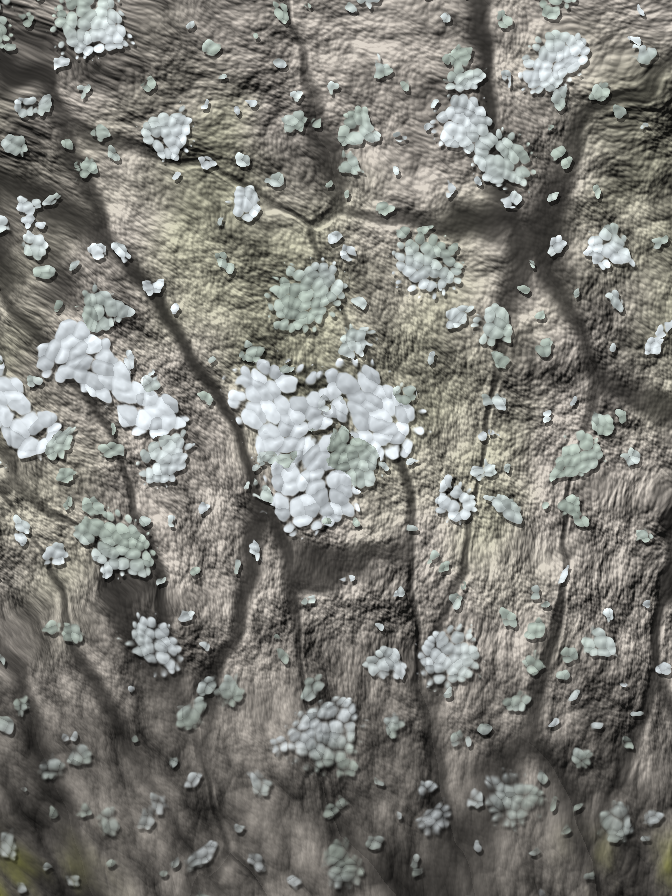
Reproduce this texture procedurally as a WebGL 1 fragment shader.

```glsl
precision highp float;
// Fissured grey tree bark with pale lobed lichen, going soft towards the bottom.
uniform vec2 u_resolution;

#define PLATE_SCALE vec2(6.5, 2.3)
#define CRACK_WIDTH 0.17
#define RELIEF_GAIN 2.7
#define BARK_TONE 0.47
#define LOBE_SCALE 62.0
#define PATCH_DENSITY 0.62
#define TO_LIGHT vec2(-0.5, 0.86)
#define BARK_TINT vec3(1.03, 0.99, 0.94)
#define OLIVE_TINT vec3(1.00, 0.99, 0.87)
#define PALE_LICHEN vec3(0.85, 0.88, 0.90)
#define SAGE_LICHEN vec3(0.66, 0.71, 0.67)
#define MOSS vec3(0.42, 0.43, 0.16)

vec2 hash2(vec2 p) {
  p = vec2(dot(p, vec2(127.1, 311.7)), dot(p, vec2(269.5, 183.3)));
  return fract(sin(p) * 43758.5453);
}

// Cellular noise: nearest distance, second distance, cell id.
vec3 cells(vec2 p) {
  vec2 base = floor(p), f = fract(p);
  vec3 r = vec3(8.0, 8.0, 0.0);
  for (int j = -1; j <= 1; j++) {
    for (int i = -1; i <= 1; i++) {
      vec2 g = vec2(float(i), float(j));
      vec2 h = hash2(base + g);
      float d = length(g + h - f);
      if (d < r.x) r = vec3(d, r.x, fract(h.x * 7.0 + h.y * 5.0));
      else r.y = min(r.y, d);
    }
  }
  return r;
}

// Layered sines, each bent by the sum so far.
vec2 wobble(vec2 p) {
  vec2 w = vec2(0.0);
  float amp = 1.0;
  for (int i = 0; i < 5; i++) {
    w += amp * sin(p.yx + 1.5 * w.yx);
    p = mat2(0.8, 0.6, -0.6, 0.8) * p * 1.9 + 1.7;
    amp *= 0.55;
  }
  return w;
}

// Layered crumbs of bark; fine layers fade where it is out of focus.
float crumbs(vec2 p, float blur) {
  float sum = 0.0, amp = 0.4, scale = 14.0;
  for (int i = 0; i < 5; i++) {
    sum += amp * (1.0 - cells(p * scale + float(i) * 9.3).x);
    p = mat2(0.92, 0.39, -0.39, 0.92) * p;
    scale *= 2.1;
    amp *= mix(0.68, 0.4, blur);
  }
  return sum;
}

// Bark surface: crumb height, crack depth, plate id.
vec3 bark(vec2 p, float blur) {
  float lean = mix(0.62, -0.15, p.x / 0.75);
  vec2 along = vec2(p.x + lean * (p.y - 0.5), p.y);
  vec2 bend = wobble(p * 9.0);
  vec3 plate = cells(along * PLATE_SCALE + 0.11 * bend + 3.0);
  float open = 0.5 + 0.5 * sin(p.x * 11.0 + 2.0 * sin(p.y * 8.0 + 1.0));
  float width = CRACK_WIDTH * mix(0.25, 1.0, open);
  float crack = 1.0 - smoothstep(0.15 * width, width * (1.0 + blur), plate.y - plate.x);
  float grain = crumbs(along * vec2(1.0, 0.75) + 0.012 * bend, blur);
  return vec3(grain, crack * mix(0.6, 1.0, open) * (1.0 - 0.4 * blur), plate.z);
}

// Randomly placed patches: 1 in the middle, 0 at the rim.
float scatter(vec2 p, float size) {
  vec2 q = p / size, base = floor(q);
  float best = -1.0;
  for (int j = -1; j <= 1; j++) {
    for (int i = -1; i <= 1; i++) {
      vec2 id = base + vec2(float(i), float(j));
      vec2 h = hash2(id + 17.0), kind = hash2(id + 71.0);
      float radius = mix(0.15, 0.48, kind.y * kind.y);
      if (kind.x < PATCH_DENSITY) best = max(best, 1.0 - length(q - id - h) / radius);
    }
  }
  return best;
}

float capsule(vec2 p, vec2 a, vec2 b, float radius) {
  float t = clamp(dot(p - a, b - a) / dot(b - a, b - a), 0.0, 1.0);
  return 1.0 - length(p - mix(a, b, t)) / radius;
}

// Lichen: cover, lobe distance, lobe id, paleness.
vec4 lichen(vec2 p, float blur) {
  vec2 bend = wobble(p * 45.0);
  vec2 q = p + 0.006 * bend;
  float large = capsule(q, vec2(0.075, 0.61), vec2(0.17, 0.54), 0.036);
  large = max(large, capsule(q, vec2(-0.02, 0.58), vec2(0.03, 0.52), 0.04));
  for (int i = 0; i < 3; i++) {
    float a = 0.45 + 2.094 * float(i);
    vec2 centre = vec2(0.36, 0.515) + 0.056 * vec2(cos(a), sin(a));
    large = max(large, 1.0 - length(q - centre) / 0.068);
  }
  float small = max(scatter(q, 0.11), scatter(q + 5.0, 0.042) - 0.1);
  float isLarge = step(small, large);
  vec3 lobe = cells(p * LOBE_SCALE * mix(1.5, 1.0, isLarge) + 0.28 * bend);
  float reach = 0.86 * smoothstep(-0.1, 0.5, max(large, small)) - 0.12;
  float soft = 0.09 + 0.35 * blur;
  float cover = 1.0 - smoothstep(reach - soft, reach + soft, lobe.x);
  cover *= smoothstep(-0.1, 0.05, max(large, small));
  float pale = max(isLarge, 0.45 + 0.45 * sin(p.x * 23.0 + 3.0 * sin(p.y * 17.0)));
  return vec4(cover, lobe.x, lobe.z, pale);
}

void main() {
  vec2 p = gl_FragCoord.xy / u_resolution.y;
  float blur = 1.0 - smoothstep(0.02, 0.4, p.y + 0.12 * (p.x - 0.37));

  // Bark lit from the upper left.
  vec3 here = bark(p, blur);
  vec3 lightward = bark(p + 0.003 * TO_LIGHT, blur);
  float slope = here.x - lightward.x - 0.3 * (here.y - lightward.y);
  float tone = BARK_TONE + 0.85 * (here.x - 0.57 + 0.1 * blur) + 0.13 * (here.z - 0.5);
  tone += RELIEF_GAIN * clamp(slope, -0.13, 0.13) - 0.07 * blur * (1.0 - p.x);
  tone = mix(tone, 0.11 + 0.12 * here.x, 0.9 * here.y);
  float olive = smoothstep(0.0, 1.6, wobble(p * 6.0 + 4.0).x);
  vec3 color = clamp(tone, 0.07, 0.85) * mix(BARK_TINT, OLIVE_TINT, olive);

  // Moss in the lower corners.
  float corner = smoothstep(0.2, 0.37, abs(p.x - 0.375)) * (1.0 - smoothstep(0.0, 0.1, p.y));
  color = mix(color, MOSS * (0.5 + here.x), corner * smoothstep(0.3, 0.7, here.x));

  // Lichen with its cast shadow.
  vec4 leaf = lichen(p, blur);
  vec4 caster = lichen(p + 0.005 * TO_LIGHT, blur);
  color *= 1.0 - 0.5 * caster.x * (1.0 - leaf.x);
  float shade = 0.93 + 0.4 * (caster.y - leaf.y) + 0.24 * (leaf.z - 0.5) - 0.12 * blur;
  shade += 0.25 * (here.x - 0.57);
  vec3 leafColor = mix(SAGE_LICHEN, PALE_LICHEN, leaf.w) * shade;
  color = mix(color, leafColor, leaf.x * (1.0 - 0.3 * blur));

  gl_FragColor = vec4(clamp(color, 0.0, 1.0), 1.0);
}
```
